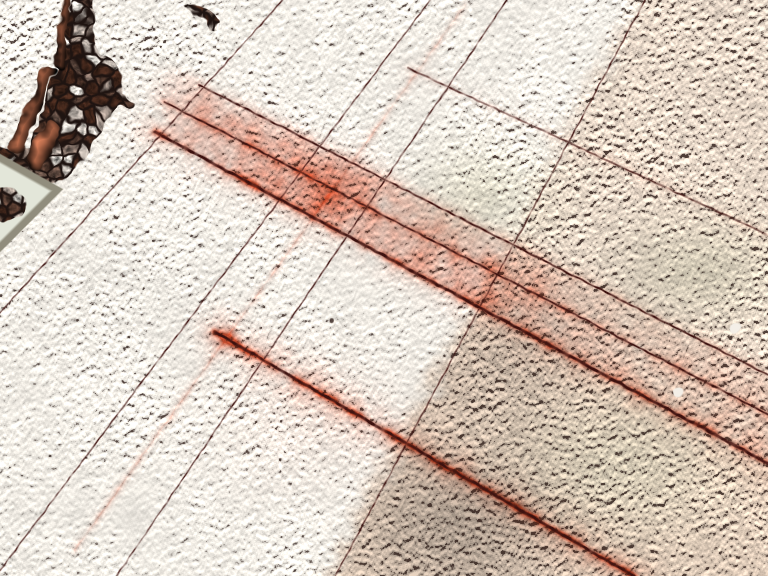
Give the GLSL for this texture, as a WebGL 2 fragment shader.

```glsl
#version 300 es
precision highp float;
// Weathered pale paving with scored joints, rust-red stains and a rubble-filled corner.
#define GRAIN_SCALE 100.0
#define GRAIN_DEPTH 1.4
#define LINE_WIDTH 0.0014
#define STAIN_SPREAD 0.019
#define STONE_SCALE 48.0
#define WOBBLE 0.0024
uniform vec2 u_resolution;
out vec4 fragColor;

const vec3 PALE = vec3(0.955, 0.937, 0.905), TAN = vec3(0.87, 0.795, 0.725);
const vec3 OLIVE = vec3(0.79, 0.77, 0.68), RUST = vec3(0.74, 0.3, 0.19);
const vec3 DARK = vec3(0.20, 0.13, 0.11), EARTH = vec3(0.46, 0.27, 0.19);
// Start and end of each line, in units of canvas height.
const vec4 JOINTS[4] = vec4[4](vec4(0, 0.457, 0.491, 1), vec4(0, 0.01, 0.747, 1),
  vec4(0.203, 0, 0.88, 1), vec4(0.582, 0, 1.12, 1));
const vec4 CUTS[5] = vec4[5](vec4(0.345, 0.853, 1.34, 0.346), vec4(0.286, 0.823, 1.34, 0.277),
  vec4(0.269, 0.771, 1.34, 0.192), vec4(0.373, 0.424, 1.1, 0), vec4(0.708, 0.882, 1.34, 0.589));
const float CUT_STAIN[5] = float[5](0.1, 0.24, 0.5, 0.75, 0.07);

vec2 hash2(vec2 p) {
  return fract(sin(vec2(dot(p, vec2(127.1, 311.7)), dot(p, vec2(269.5, 183.3)))) * 43758.5);
}
float corner(vec2 cell, vec2 o, vec2 f) { return dot(hash2(cell + o) * 2.0 - 1.0, f - o); }
float gradientNoise(vec2 p) {
  vec2 i = floor(p), f = fract(p), u = f * f * (3.0 - 2.0 * f);
  return mix(mix(corner(i, vec2(0), f), corner(i, vec2(1, 0), f), u.x),
             mix(corner(i, vec2(0, 1), f), corner(i, vec2(1), f), u.x), u.y);
}
float fbm(vec2 p) {
  return gradientNoise(p) + 0.55 * gradientNoise(p * 2.03 + 7.1) + 0.25 * gradientNoise(p * 4.1 + 3.7);
}
// Distance to a segment whose radius goes from ra to rb.
float taper(vec2 p, vec4 s, float ra, float rb) {
  vec2 d = s.zw - s.xy;
  float t = clamp(dot(p - s.xy, d) / dot(d, d), 0.0, 1.0);
  return length(p - s.xy - d * t) - mix(ra, rb, t);
}
float fill(float d) { return 1.0 - smoothstep(-1.0, 1.0, d * u_resolution.y); }
float blob(vec2 p, float x, float y, float rx, float ry) {
  vec2 q = (p - vec2(x, y)) / vec2(rx, ry);
  return exp(-dot(q, q));
}
// Cellular stones with dark gaps.
vec3 rubble(vec2 p) {
  vec2 q = p * STONE_SCALE, id = floor(q);
  float near = 9.0, next = 9.0;
  for (int k = 0; k < 9; k++) {
    vec2 c = floor(q) + vec2(k % 3 - 1, k / 3 - 1);
    float d = length(c + hash2(c) - q);
    next = min(next, max(d, near));
    if (d < near) { near = d; id = c; }
  }
  vec3 stone = mix(EARTH * 0.6, PALE, smoothstep(0.35, 1.0, hash2(id + 4.0).x));
  return mix(DARK * 0.6, stone * (0.9 + 0.9 * fbm(p * 80.0)), smoothstep(0.04, 0.4, next - near));
}

void main() {
  vec2 p = gl_FragCoord.xy / u_resolution.y;
  vec2 w = p + WOBBLE * vec2(gradientNoise(p * 60.0), gradientNoise(p * 60.0 + 9.0));
  float patches = fbm(p * 5.0), mottling = fbm(p * 24.0);
  // Smooth slabs to the left, rough tan slabs to the right.
  float right = smoothstep(-0.045, 0.015, (p.x - 0.582 - 0.538 * p.y) * 0.88 + 0.03 * mottling);
  float top = 0.853 - 0.51 * (p.x - 0.345), base = 0.771 - 0.54 * (p.x - 0.269);
  vec3 col = mix(PALE, TAN, right * (0.75 + 0.3 * smoothstep(0.03, -0.03, p.y - base)));
  float olive = blob(p, 0.84, 0.66, 0.12, 0.09) + blob(p, 1.22, 0.53, 0.15, 0.09) + blob(p, 1.08, 0.19, 0.18, 0.12);
  col = mix(col, OLIVE, min(olive, 1.0) * 0.6);
  float shadow = right * (blob(p, 0.8, 0.08, 0.17, 0.13) + 0.6 * blob(p, 0.87, 0.36, 0.13, 0.1));
  col *= (1.0 - 0.22 * shadow) * (1.0 + 0.05 * patches + 0.06 * mottling);

  // Rust wash between the long cuts, and soft stains along each one.
  float stain = smoothstep(-0.02, 0.025, p.y - base) * smoothstep(0.03, -0.035, p.y - top);
  stain *= smoothstep(0.25, 0.36, p.x) * mix(0.3, 0.1, smoothstep(0.75, 1.1, p.x));
  stain *= 1.0 + 0.8 * patches + 0.7 * mottling;
  stain += 0.18 * blob(p, 0.59, 0.68, 0.06, 0.05) + 0.06 * blob(p, 0.53, 0.27, 0.16, 0.12);
  stain += 0.3 * blob(p, 0.39, 0.41, 0.02, 0.016);
  float ink = 0.0, wear = 0.9 * gradientNoise(p * 85.0);
  for (int i = 0; i < 5; i++) {
    float d = taper(w, CUTS[i], 0.0, 0.0), soft = exp(-d / (STAIN_SPREAD * (1.0 + 0.5 * patches)));
    stain += CUT_STAIN[i] * (0.55 * soft + 0.7 * exp(-d * d / 0.00004)) * (1.0 + 1.3 * mottling);
    ink = max(ink, fill(d - LINE_WIDTH * (i > 1 && i < 4 ? 1.7 : 1.1)) * ((i == 4 ? 0.55 : 0.9) + wear));
  }
  float faint = taper(w, vec4(0.13, 0.045, 0.807, 0.991), 0.0, 0.0);
  stain = clamp(stain + 0.3 * exp(-faint / 0.004) * (0.8 + mottling), 0.0, 1.0);
  col *= mix(vec3(1), RUST, stain);

  // Embossed pitting, lit from one side.
  vec2 q = mat2(0.88, -0.47, 0.47, 0.88) * p * GRAIN_SCALE * vec2(0.9, 1.05);
  float rough = 0.6 + 0.35 * right + 0.45 * patches + 0.25 * shadow + 0.35 * stain;
  rough += 0.3 * blob(p, 0.2, 0.5, 0.16, 0.09) + 0.5 * blob(p, 0.26, 0.92, 0.06, 0.05) + 0.5 * blob(p, 0.02, 0.95, 0.04, 0.05);
  float relief = (fbm(q) - fbm(q + vec2(0.2, 0.5))) * max(rough, 0.2) * GRAIN_DEPTH;
  col *= 1.0 - 0.32 * clamp(relief, -0.7, 0.7);
  col = mix(col, mix(DARK, RUST * 0.45, stain), 0.78 * smoothstep(0.27, 0.8, relief));

  // Scored lines, pale chips and one dark pit.
  for (int i = 0; i < 4; i++)
    ink = max(ink, fill(taper(w, JOINTS[i], LINE_WIDTH, LINE_WIDTH) + 0.0002) * (0.75 + wear));
  col = mix(col, vec3(0.24, 0.07, 0.06), clamp(ink, 0.0, 1.0));
  float chip = min(length(w - vec2(1.276, 0.432)) - 0.012, length(w - vec2(1.177, 0.318)) - 0.009);
  col = mix(col, PALE, fill(chip - 0.008 * mottling));
  col = mix(col, DARK, 0.8 * fill(length(w - vec2(0.575, 0.443)) - 0.004));

  // Broken corner: open channel, earthen rims and a pale block.
  vec2 r = p + 0.014 * vec2(mottling, fbm(p * 24.0 + 5.0));
  float gap = min(taper(r, vec4(0.145, 1.01, 0.13, 0.9), 0.016, 0.038), taper(r, vec4(0.15, 0.85, 0.09, 0.72), 0.064, 0.042));
  gap = min(gap, taper(r, vec4(0.16, 0.85, 0.22, 0.82), 0.03, 0.008));
  gap = min(gap, taper(r, vec4(0.09, 0.71, -0.02, 0.735), 0.03, 0.012));
  gap = min(gap, taper(r, vec4(0.33, 0.99, 0.37, 0.96), 0.004, 0.013));
  col = mix(col, rubble(r), fill(gap));
  float rim = min(taper(r, vec4(0.118, 1.01, 0.1, 0.89), 0.005, 0.009), taper(r, vec4(0.085, 0.88, 0.03, 0.75), 0.007, 0.014));
  rim = min(rim, taper(r, vec4(0.095, 0.78, 0.06, 0.725), 0.012, 0.016));
  col = mix(col, EARTH * (0.55 - 60.0 * rim + 1.2 * mottling), fill(rim));
  float block = max((p.y - 0.733 + 0.56 * p.x) * 0.87, (0.562 + p.x - p.y) * 0.71);
  vec3 side = mix(OLIVE * 0.72, vec3(0.89, 0.9, 0.85), smoothstep(-0.01, -0.016, block));
  side = mix(side, rubble(p + 2.0), fill(length(r - vec2(0.012, 0.645)) - 0.032));
  fragColor = vec4(clamp(mix(col, side, fill(block)), 0.0, 1.0), 1.0);
}
```
